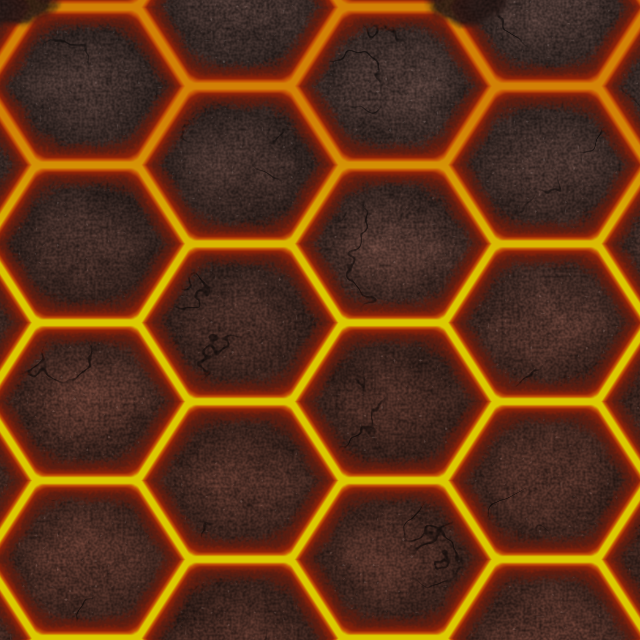
Write a three.js fragment shader that draws this pattern.

```glsl
varying vec2 vUv;

#define PITCH vec2(0.479, 0.2465)
#define ORIGIN vec2(0.1355, 0.3725)
#define CORE_HALF_WIDTH 0.006
#define GLOW_REACH 0.040
#define YELLOW vec3(0.86, 0.79, 0.00)
#define AMBER vec3(0.82, 0.50, 0.02)
#define ORANGE vec3(0.77, 0.31, 0.02)
#define RED vec3(0.56, 0.13, 0.03)
#define EMBER vec3(0.36, 0.11, 0.06)
#define STONE_WARM vec3(0.280, 0.165, 0.135)
#define STONE_COOL vec3(0.245, 0.180, 0.165)
#define GRAIN 0.42

float hash(vec2 p) {
  vec3 q = fract(p.xyx * vec3(0.1031, 0.1030, 0.0973));
  q += dot(q, q.yzx + 33.33);
  return fract((q.x + q.y) * q.z);
}

float cornerSlope(vec2 corner, vec2 p) {
  float angle = 6.2832 * hash(corner + 57.0);
  return dot(vec2(cos(angle), sin(angle)), p - corner);
}

float gradientNoise(vec2 p) {
  vec2 i = floor(p), f = p - i;
  vec2 u = f * f * f * (f * (f * 6.0 - 15.0) + 10.0);
  vec2 e = vec2(1.0, 0.0);
  return mix(mix(cornerSlope(i, p), cornerSlope(i + e, p), u.x),
             mix(cornerSlope(i + e.yx, p), cornerSlope(i + e.xx, p), u.x), u.y);
}

float fbm(vec2 p) {
  float sum = 0.0, amplitude = 1.0;
  for (int i = 0; i < 4; i++) {
    sum += amplitude * gradientNoise(p);
    p = p * 2.03 + 17.0;
    amplitude *= 0.5;
  }
  return sum;
}

float smoothMin(float a, float b, float k) {
  float h = max(k - abs(a - b), 0.0) / k;
  return min(a, b) - 0.25 * k * h * h;
}

// Inner edge distance in x, cell index in yz, for one of two staggered grids
vec3 hexCell(vec2 p, float stagger) {
  vec2 grid = (p - ORIGIN) / PITCH - stagger;
  vec2 index = floor(grid + 0.5);
  vec2 local = abs(grid - index) * PITCH;
  vec2 slantNormal = normalize(vec2(PITCH.y / 2.0, PITCH.x / 6.0));
  float flatEdge = PITCH.y / 2.0 - local.y;
  float slantEdge = dot(vec2(PITCH.x / 3.0, 0.0) - local, slantNormal);
  float rounding = 0.004 + 0.8 * max(min(flatEdge, slantEdge), 0.0);
  return vec3(smoothMin(flatEdge, slantEdge, rounding), index + stagger);
}

vec3 stone(vec2 p, vec2 cell, float edge) {
  vec3 color = mix(STONE_WARM, STONE_COOL, smoothstep(0.3, 0.9, p.y));
  color *= 0.93 + 0.14 * hash(cell * 2.0 + 40.0);
  color *= mix(0.76, 1.08, smoothstep(0.025, 0.095, edge));

  // Blotches, woven streaks and fine grain
  float weave = gradientNoise(p * vec2(170.0, 45.0)) + gradientNoise(p * vec2(45.0, 170.0) + 9.0);
  float grain = gradientNoise(p * 235.0) + 0.5 * weave;
  color *= 1.0 + 0.22 * fbm(p * 11.0) + GRAIN * grain;
  color += 0.10 * smoothstep(0.38, 0.65, gradientNoise(p * 150.0 + 31.0));

  // Sparse hairline cracks
  float fissure = abs(fbm(p * 7.0 + 5.0));
  float patches = smoothstep(0.08, 0.35, gradientNoise(p * 8.0 + 70.0));
  return color * (1.0 - 0.5 * patches * (1.0 - smoothstep(0.005, 0.035, fissure)));
}

void main() {
  vec3 even = hexCell(vUv, 0.0);
  vec3 odd = hexCell(vUv, 0.5);
  vec3 hex = even.x > odd.x ? even : odd;
  float edge = hex.x;

  // Speckled outer glow around a smooth hot core
  float speckle = gradientNoise(vUv * 210.0 + 13.0) + 0.6 * gradientNoise(vUv * 32.0);
  float rough = edge + 0.009 * speckle * smoothstep(0.010, 0.028, edge);
  vec3 core = mix(YELLOW, AMBER, smoothstep(0.52, 0.84, vUv.y));
  vec3 color = stone(vUv, hex.yz, edge);
  color = mix(EMBER, color, smoothstep(0.5 * GLOW_REACH, GLOW_REACH, rough));
  color = mix(RED, color, smoothstep(0.010, 0.022, rough));
  color = mix(ORANGE, color, smoothstep(0.007, 0.0125, edge));
  color = mix(core, color, smoothstep(0.6 * CORE_HALF_WIDTH, 1.4 * CORE_HALF_WIDTH, edge));

  // Soot smudges along the upper border
  for (int i = 0; i < 2; i++) {
    vec2 offset = (vUv - vec2(0.025 + 0.705 * float(i), 1.0)) / vec2(0.065, 0.042);
    float soot = 1.0 - smoothstep(0.75, 1.1, length(offset) + 0.15 * fbm(vUv * 25.0));
    color = mix(color, vec3(0.15, 0.09, 0.08) * (1.0 + 0.5 * speckle), 0.9 * soot);
  }
  gl_FragColor = vec4(color, 1.0);
}
```
